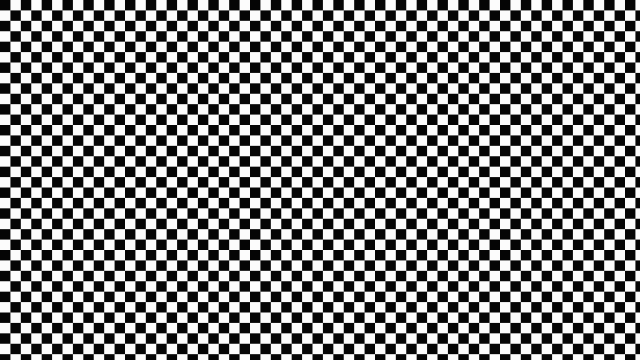
Give the GLSL for this pattern, as a Shadertoy shader.

```glsl
// A plain black and white checkerboard, anchored at the top left corner.
// Each axis is a square wave averaged exactly over one pixel; the product
// of the two waves gives the squares with smooth edges at any size.

const float CELLS_DOWN = 34.56;    // squares per canvas height
const vec3 BLACK = vec3(0.02);
const vec3 WHITE = vec3(0.99);

// Integral of a square wave that is +1 on even cells and -1 on odd cells
vec2 squareWaveIntegral(vec2 p) {
    return 1.0 - 2.0 * abs(fract(0.5 * p) - 0.5);
}

// Mean of the square wave over a box of the given width, per axis
vec2 filteredSquareWave(vec2 p, float width) {
    vec2 halfBox = vec2(0.5 * width);
    return (squareWaveIntegral(p + halfBox) - squareWaveIntegral(p - halfBox)) / width;
}

// Share of white: 0 where column and row have the same parity, else 1
float checkerboard(vec2 p, float width) {
    vec2 wave = filteredSquareWave(p, width);
    return 0.5 - 0.5 * wave.x * wave.y;
}

void mainImage(out vec4 fragColor, in vec2 fragCoord) {
    // Cell units, counted right and down from the top left corner
    float cellsPerPixel = CELLS_DOWN / iResolution.y;
    vec2 fromTopLeft = vec2(fragCoord.x, iResolution.y - fragCoord.y);
    float white = checkerboard(fromTopLeft * cellsPerPixel, cellsPerPixel);

    fragColor = vec4(mix(BLACK, WHITE, white), 1.0);
}
```
